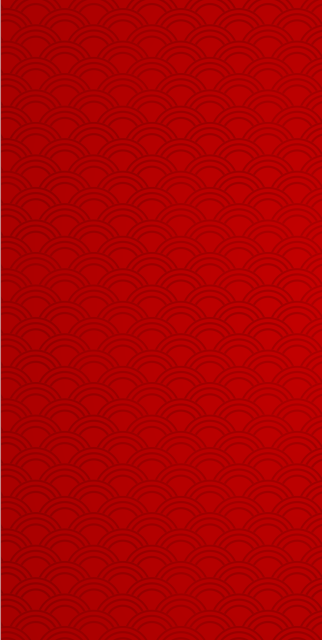
Write a WebGL 2 fragment shader that draws this pattern.

```glsl
#version 300 es
precision highp float;
// Overlapping red wave scales with ringed arches, lit softly from the right.

uniform vec2 u_resolution;
out vec4 outColor;

// Lengths are fractions of the canvas width.
const float RADIUS = 0.0902;          // scale radius, half the column period
const float ROW_PITCH = 0.0505;       // rise between staggered rows
const vec2 ORIGIN = vec2(0.4716, 1.2165);
const float LINE_WIDTH = 0.0068;
const float MIDDLE_RING = 0.78;       // ring radii relative to RADIUS
const float INNER_RING = 0.57;
const float EDGE_WIDTH = 0.0028;      // pale strip on the left

const vec3 DEEP_RED = vec3(0.655, 0.0, 0.0);
const vec3 BRIGHT_RED = vec3(0.77, 0.0, 0.0);
const vec3 EDGE_COLOR = vec3(0.80, 0.62, 0.62);
const vec2 LIGHT_CENTER = vec2(1.0, 1.08);
const vec2 LIGHT_STRETCH = vec2(1.0, 0.6);
const float LIGHT_REACH = 1.15;
const float LINE_DARKENING = 0.145;
const float WEAR_AMOUNT = 0.05;
const float WEAR_SCALE = 7.0;

float hash(vec2 cell) {
    vec3 q = fract(cell.xyx * vec3(0.1031, 0.1030, 0.0973));
    q += dot(q, q.yzx + 33.33);
    return fract((q.x + q.y) * q.z);
}

float valueNoise(vec2 p) {
    vec2 cell = floor(p);
    vec2 f = fract(p);
    f = f * f * (3.0 - 2.0 * f);
    float low = mix(hash(cell), hash(cell + vec2(1.0, 0.0)), f.x);
    float high = mix(hash(cell + vec2(0.0, 1.0)), hash(cell + vec2(1.0)), f.x);
    return mix(low, high, f.y);
}

// Coverage of a circular line of the given middle radius.
float ring(float dist, float radius, float aa) {
    float d = abs(dist - radius) - 0.5 * LINE_WIDTH;
    return 1.0 - smoothstep(-aa, aa, d);
}

// Line coverage of the scales; lower rows cover the ones above.
float scaleLines(vec2 p, float aa) {
    float ink = 0.0;
    float nearestRow = floor((p.y - ORIGIN.y) / ROW_PITCH);
    for (int i = 2; i >= -2; i--) {
        float row = nearestRow + float(i);
        float shift = mod(row, 2.0) * RADIUS;
        float x = mod(p.x - ORIGIN.x - shift + RADIUS, 2.0 * RADIUS) - RADIUS;
        float y = p.y - ORIGIN.y - row * ROW_PITCH;
        float dist = length(vec2(x, y));

        float rings = ring(dist, RADIUS - 0.5 * LINE_WIDTH, aa);
        rings = max(rings, ring(dist, RADIUS * MIDDLE_RING, aa));
        rings = max(rings, ring(dist, RADIUS * INNER_RING, aa));
        float disc = 1.0 - smoothstep(-aa, aa, dist - RADIUS);
        ink = mix(ink, rings, disc);
    }
    return ink;
}

void main() {
    vec2 p = gl_FragCoord.xy / u_resolution.x;
    float aa = 0.75 / u_resolution.x;

    // Soft light falling off toward the left and the corners
    float fall = length((p - LIGHT_CENTER) * LIGHT_STRETCH) / LIGHT_REACH;
    vec3 color = mix(DEEP_RED, BRIGHT_RED, 1.0 - clamp(fall, 0.0, 1.0));

    // Darker lines with slightly uneven strength
    float wear = (valueNoise(p * WEAR_SCALE) - 0.5) * WEAR_AMOUNT;
    color *= 1.0 - scaleLines(p, aa) * (LINE_DARKENING + wear);

    // Pale strip
    float edge = 1.0 - smoothstep(-aa, aa, p.x - EDGE_WIDTH);
    color = mix(color, EDGE_COLOR, edge);

    outColor = vec4(color, 1.0);
}
```
